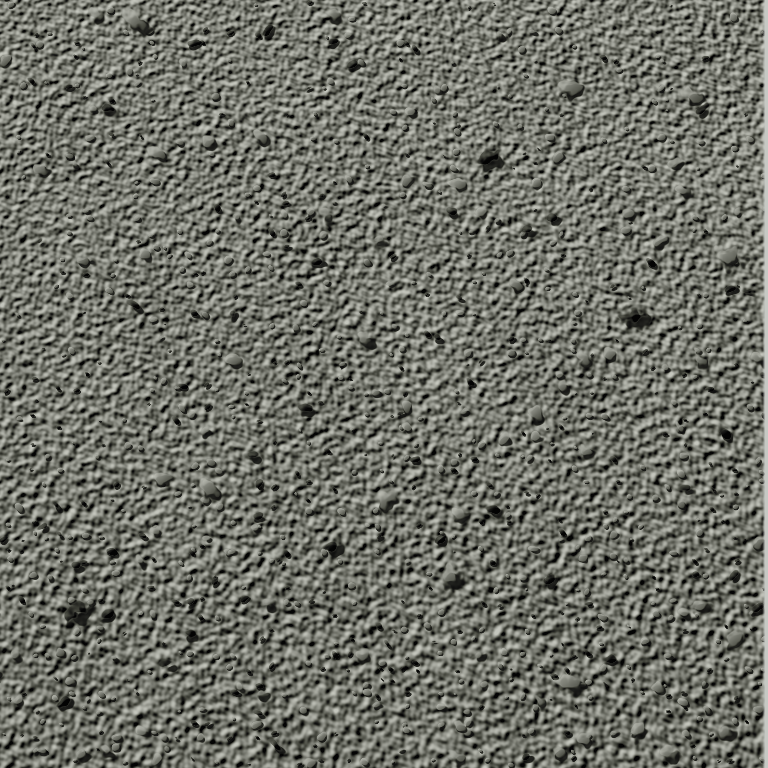
This texture is drawn by a Shadertoy shader. Its source:

```glsl
// Grey-green gravelly ground, raked by light from the upper left.

const float FINE_FREQ = 135.0;      // grains per canvas width
const float COARSE_FREQ = 75.0;
const float FINE_WEIGHT = 0.7;
const float RELIEF_GAIN = 3.1;      // brings relief to about unit deviation
const float PERSPECTIVE = 0.2;      // grains shrink toward the top
const vec2 LIGHT_DIR = vec2(-0.6, 0.8);
const float LIGHT_STEP = 0.006;
const float SHADOW_LEVEL = -2.1;
const float STONE_LEVEL = 0.75;
const float STONE_SHADING = 1.2;
const vec3 TONE_CURVE = vec3(0.457, 0.155, -0.017);
const vec3 TINT = vec3(0.0, 0.007, -0.029);
const vec3 EDGE_COLOR = vec3(0.78, 0.79, 0.77);

vec2 hash2(vec2 p) {
    vec3 q = fract(p.xyx * vec3(0.1031, 0.1030, 0.0973));
    q += dot(q, q.yzx + 33.33);
    return fract((q.xx + q.yz) * q.zy);
}

vec2 gradientAt(vec2 cell) {
    float angle = 6.2832 * hash2(cell + 211.0).x;
    return vec2(cos(angle), sin(angle));
}

float gradientNoise(vec2 p) {
    vec2 i = floor(p), f = p - i;
    vec2 u = f * f * f * (f * (f * 6.0 - 15.0) + 10.0);
    vec2 e = vec2(1.0, 0.0);
    float a = dot(gradientAt(i), f);
    float b = dot(gradientAt(i + e.xy), f - e.xy);
    float c = dot(gradientAt(i + e.yx), f - e.yx);
    float d = dot(gradientAt(i + e.xx), f - e.xx);
    return mix(mix(a, b, u.x), mix(c, d, u.x), u.y);
}

mat2 rotation(float angle) {
    float c = cos(angle), s = sin(angle);
    return mat2(c, -s, s, c);
}

float grainHeight(vec2 p) {
    return gradientNoise(rotation(0.5) * p * COARSE_FREQ)
         + FINE_WEIGHT * gradientNoise(rotation(-0.4) * p * FINE_FREQ + 57.0);
}

// Scatters lit stones with their shadows over the light level.
float addStones(float level, vec2 p, float count, float chance, vec2 sizes) {
    vec2 q = p * count;
    vec2 cell = floor(q);
    float wobble = 0.9 * gradientNoise(p * 65.0 + count)
                 + 0.5 * gradientNoise(p * 120.0);
    float shadow = 0.0, body = 0.0, face = 0.0;
    for (int j = -1; j <= 1; j++) {
        for (int i = -1; i <= 1; i++) {
            vec2 id = cell + vec2(i, j);
            vec2 place = hash2(id + count * 3.0 + 100.0);
            vec2 kind = hash2(id + count * 7.0 + 300.0);
            vec2 form = hash2(id + count * 5.0 + 500.0);
            // Stones thin out toward the far, upper side.
            float density = chance * mix(1.3, 0.5, clamp(id.y / count, 0.0, 1.0));
            if (kind.x > density) continue;

            float size = mix(sizes.x, sizes.y, kind.y * kind.y);
            vec2 d = (q - id - 0.2 - 0.6 * place) / size;
            mat2 turn = rotation((form.x - 0.5) * 2.0);
            vec2 axes = vec2(1.0, mix(0.5, 0.85, form.y));
            float stoneDist = length(turn * d / axes) + wobble;
            float shadowDist = length(turn * (d + LIGHT_DIR * 0.75) / axes) + wobble;
            float mask = 1.0 - smoothstep(0.7, 1.15, stoneDist);
            shadow = max(shadow, 1.0 - smoothstep(0.75, 1.2, shadowDist));
            // Some stones show only their dark side.
            float turned = form.y < 0.35 ? -2.4 : 0.0;
            float shade = STONE_LEVEL + turned + STONE_SHADING * dot(d, LIGHT_DIR);
            face = mix(face, shade, mask);
            body = max(body, mask);
        }
    }
    level = mix(level, SHADOW_LEVEL, 0.9 * shadow);
    return mix(level, clamp(face, -2.1, 1.9) + 0.2 * level, 0.9 * body);
}

void mainImage(out vec4 fragColor, in vec2 fragCoord) {
    vec2 uv = fragCoord / iResolution.xy;
    vec2 ground = vec2(uv.x - 0.5, uv.y) * (1.0 + PERSPECTIVE * uv.y);

    // Grain relief: height difference along the light.
    float relief = grainHeight(ground) - grainHeight(ground + LIGHT_DIR * LIGHT_STEP);
    float patches = gradientNoise(uv * 6.0) + gradientNoise(uv * 17.0 + 9.0);
    float level = RELIEF_GAIN * relief + 0.25 * patches + 0.3 * (uv.y - 0.4);

    // Stones from grit to pebbles.
    level = addStones(level, uv, 58.0, 0.24, vec2(0.16, 0.34));
    level = addStones(level, uv, 31.0, 0.22, vec2(0.14, 0.32));
    level = addStones(level, uv, 13.0, 0.22, vec2(0.10, 0.25));

    // Skewed tone curve: deep shadows, gentle highlights.
    level = clamp(level, -2.3, 3.0);
    float tone = TONE_CURVE.x + level * (TONE_CURVE.y + level * TONE_CURVE.z);
    vec3 color = vec3(tone) + TINT * smoothstep(0.0, 0.3, tone);

    // Pale strip along the right border.
    color = mix(color, EDGE_COLOR, smoothstep(0.992, 0.997, uv.x));
    fragColor = vec4(clamp(color, 0.0, 1.0), 1.0);
}
```
